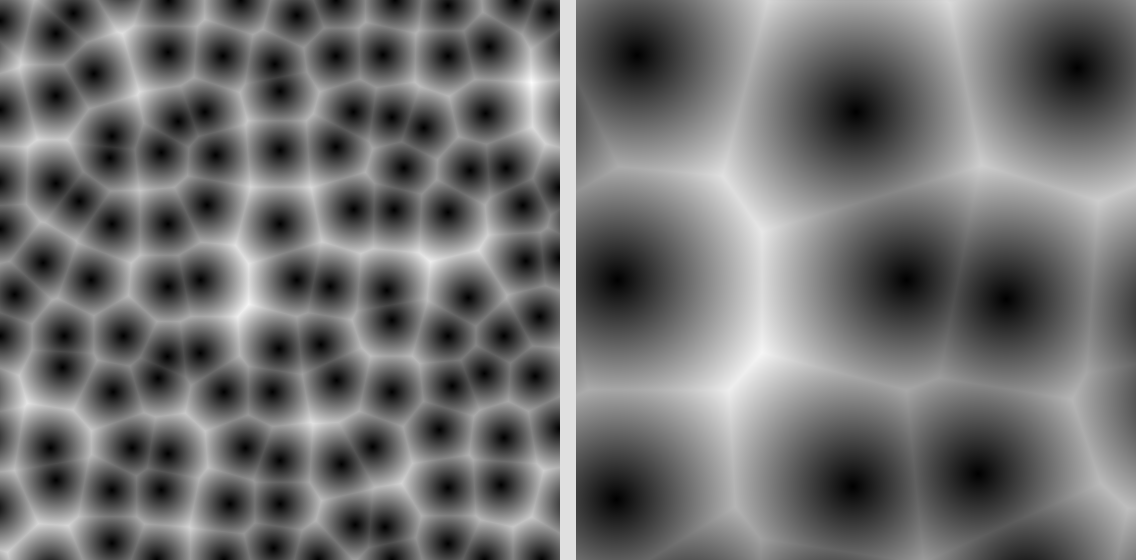
Left: the whole. Right: its middle third, enlarged.
Give the GLSL for this texture, as a WebGL 1 fragment shader.

```glsl
precision highp float;
// Cellular noise: grey distance field around dark points on a loosened grid.

uniform vec2 u_resolution;

vec2 hash2(vec2 p) {
  vec2 q = vec2(dot(p, vec2(127.1, 311.7)), dot(p, vec2(269.5, 183.3)));
  return fract(sin(q) * 43758.5453);
}

// Many points keep their grid row or column; the others stray to either side.
vec2 featurePoint(vec2 node) {
  vec2 stray = 2.0 * hash2(node) - 1.0;
  return node + 0.7 * sign(stray) * max(abs(stray) - 0.36, 0.0);
}

// Distance to the nearest feature point, in grid units.
float nearestDistance(vec2 p) {
  vec2 node = floor(p + 0.5);
  float nearest = 2.0;
  for (int y = -1; y <= 1; y++) {
    for (int x = -1; x <= 1; x++) {
      vec2 neighbour = node + vec2(float(x), float(y));
      nearest = min(nearest, distance(p, featurePoint(neighbour)));
    }
  }
  return nearest;
}

void main() {
  // Ten grid steps across the canvas.
  vec2 p = 10.0 * gl_FragCoord.xy / min(u_resolution.x, u_resolution.y);
  gl_FragColor = vec4(vec3(nearestDistance(p)), 1.0);
}
```
